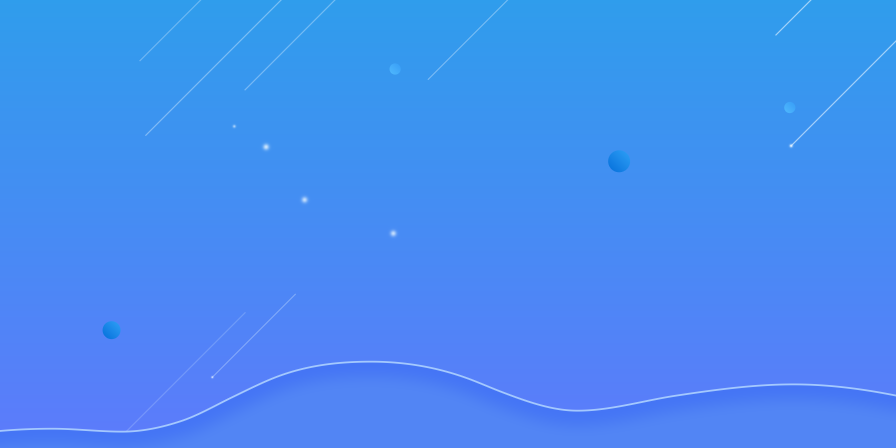
A Shadertoy shader for this background:

```glsl
// Anti-aliased coverage of a signed distance
float cover(float d) {
    return clamp(0.5 - d * iResolution.y, 0.0, 1.0);
}

// Height (x) and slope (y) of the hill, a Hermite curve through its knots
vec2 hillCurve(float x) {
    // position, height, slope
    const vec3 knots[13] = vec3[13](
        vec3(0.0, 0.038, 0.09), vec3(0.117, 0.043, 0.0), vec3(0.273, 0.0365, 0.0),
        vec3(0.404, 0.06, 0.33), vec3(0.521, 0.1146, 0.48), vec3(0.625, 0.1615, 0.36),
        vec3(0.828, 0.1927, 0.0), vec3(1.042, 0.156, -0.36), vec3(1.12, 0.125, -0.38),
        vec3(1.289, 0.0833, 0.0), vec3(1.51, 0.117, 0.15), vec3(1.771, 0.142, 0.0),
        vec3(2.0, 0.117, -0.2));
    int i = 0;
    while (i < 11 && x > knots[i + 1].x) i++;
    vec3 a = knots[i], b = knots[i + 1];
    float span = b.x - a.x;
    float t = clamp((x - a.x) / span, 0.0, 1.0);
    float s = t * t * (3.0 - 2.0 * t);
    float height = mix(a.y, b.y, s)
        + span * t * (1.0 - t) * (a.z * (1.0 - t) - b.z * t);
    float slope = 6.0 * t * (1.0 - t) * (b.y - a.y) / span
        + a.z * (1.0 - t) * (1.0 - 3.0 * t) + b.z * t * (3.0 * t - 2.0);
    return vec2(height, slope);
}

// Diagonal meteor trails: lower end, horizontal run, opacity
vec3 addTrails(vec3 color, vec2 p) {
    const vec4 trails[8] = vec4[8](
        vec4(0.3125, 0.8646, 0.137, 0.36), vec4(0.3255, 0.698, 0.303, 0.42),
        vec4(0.547, 0.7995, 0.202, 0.38), vec4(0.956, 0.823, 0.179, 0.42),
        vec4(1.732, 0.922, 0.08, 0.65), vec4(1.766, 0.6745, 0.25, 0.65),
        vec4(0.474, 0.158, 0.185, 0.36), vec4(0.281, 0.036, 0.266, 0.22));
    for (int i = 0; i < 8; i++) {
        vec2 q = p - trails[i].xy;
        float along = clamp((q.x + q.y) * 0.5, 0.0, trails[i].z);
        float d = length(q - along) - 0.0013;
        color = mix(color, vec3(0.85, 0.93, 1.0), cover(d) * trails[i].w);
    }
    return color;
}

// Shaded balls: centre, radius, lightness
vec3 addBalls(vec3 color, vec2 p) {
    const vec4 balls[4] = vec4[4](
        vec4(0.882, 0.846, 0.0125, 1.0), vec4(1.763, 0.76, 0.0125, 1.0),
        vec4(1.382, 0.64, 0.0245, 0.0), vec4(0.249, 0.263, 0.02, 0.0));
    for (int i = 0; i < 4; i++) {
        vec2 q = p - balls[i].xy;
        float shade = clamp(0.5 + 0.35 * (q.x + q.y) / balls[i].z, 0.0, 1.0);
        vec3 dark = mix(vec3(0.04, 0.46, 0.87), vec3(0.16, 0.60, 0.95), shade);
        vec3 light = mix(vec3(0.30, 0.71, 0.99), vec3(0.23, 0.63, 0.97), shade);
        color = mix(color, mix(dark, light, balls[i].w), cover(length(q) - balls[i].z));
    }
    return color;
}

// Soft stars: centre, glow radius, opacity
vec3 addStars(vec3 color, vec2 p) {
    const vec4 stars[6] = vec4[6](
        vec4(0.594, 0.672, 0.0065, 0.8), vec4(0.680, 0.554, 0.0065, 0.75),
        vec4(0.878, 0.479, 0.0065, 0.75), vec4(0.523, 0.718, 0.0034, 0.6),
        vec4(1.766, 0.6745, 0.0036, 0.9), vec4(0.474, 0.158, 0.0026, 0.7));
    for (int i = 0; i < 6; i++) {
        float r = length(p - stars[i].xy) / stars[i].z;
        color = mix(color, vec3(0.92, 0.97, 1.0), exp(-r * r) * stars[i].w);
    }
    return color;
}

void mainImage(out vec4 fragColor, in vec2 fragCoord) {
    vec2 p = fragCoord / iResolution.y;

    // Sky
    vec3 color = mix(vec3(0.365, 0.48, 0.985), vec3(0.185, 0.615, 0.925), p.y);
    color = addTrails(color, p);
    color = addBalls(color, p);
    color = addStars(color, p);

    // Hill with an inner shadow and a bright rim
    vec2 hill = hillCurve(p.x);
    float d = (p.y - hill.x) / sqrt(1.0 + hill.y * hill.y);
    float depth = smoothstep(0.005, 0.06, -d);
    vec3 ground = mix(vec3(0.27, 0.46, 0.96), vec3(0.32, 0.52, 0.955), depth);
    color = mix(color, ground, cover(d));
    color = mix(color, vec3(0.70, 0.84, 1.0), cover(abs(d) - 0.002) * 0.85);

    fragColor = vec4(color, 1.0);
}
```
